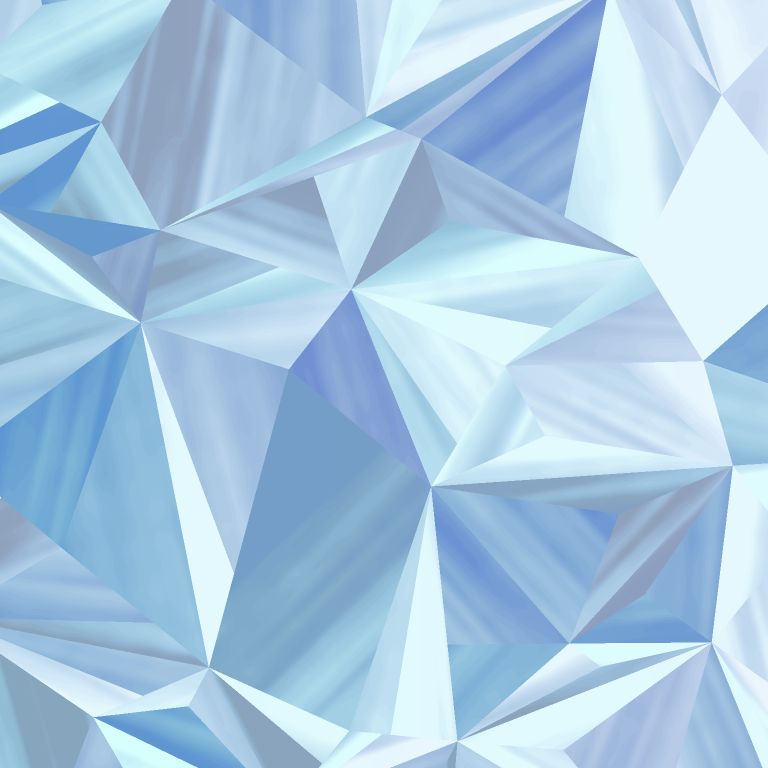
Give the GLSL for this background, as a Shadertoy shader.

```glsl
// Icy cut-crystal facets: a jittered grid is triangulated, its triangles are cut
// again into slivers and pyramids, and each facet gets its own tone, slope and
// streaks running along its longest edge, coloured by a pale blue ramp.

#define GRID 4.5       // coarse cells across the canvas
#define TURN 0.55      // rotation of the grid, radians
#define JITTER 0.76    // wander of the grid nodes, below 1
#define MIN_AREA 0.3   // doubled triangle area regarded as healthy
#define SPREAD 0.92    // tone range between facets
#define SLOPE 0.5      // tone range across one facet
#define STREAK_FREQ 6.5
#define STREAK_GAIN 0.85
#define STEPS 26.0     // faint painterly tone levels
#define SAMPLES 2      // antialiasing samples per axis

struct Facet { vec2 a, b, c, id; };

vec2 hash2(vec2 p) {
    vec3 q = fract(p.xyx * vec3(0.1031, 0.1030, 0.0973));
    q += dot(q, q.yzx + 33.33);
    return fract((q.xx + q.yz) * q.zy);
}

float noise(vec2 p) {
    vec2 i = floor(p), f = fract(p);
    f = f * f * (3.0 - 2.0 * f);
    return mix(mix(hash2(i).x, hash2(i + vec2(1, 0)).x, f.x),
               mix(hash2(i + vec2(0, 1)).x, hash2(i + vec2(1, 1)).x, f.x), f.y);
}

float cross2(vec2 a, vec2 b) { return a.x * b.y - a.y * b.x; }
float area2(vec2 a, vec2 b, vec2 c) { return cross2(b - a, c - a); }
float ramp(float t, float lo, float hi) { return clamp((t - lo) / (hi - lo), 0.0, 1.0); }
vec2 node(vec2 cell) { return cell + 0.5 + JITTER * (hash2(cell) - 0.5); }

bool inside(vec2 p, vec2 a, vec2 b, vec2 c) {
    return min(area2(a, b, p), min(area2(b, c, p), area2(c, a, p))) >= -1e-4;
}

// Cuts a triangle from one corner, or raises it to a three-sided pyramid
Facet split(Facet f, vec2 p) {
    vec2 h = hash2(f.id + 211.0), g = hash2(f.id + 347.0);
    if (g.x < 0.33) f = Facet(f.b, f.c, f.a, f.id);
    else if (g.x < 0.66) f = Facet(f.c, f.a, f.b, f.id);
    if (h.x < 0.48) {
        vec2 m = mix(f.b, f.c, mix(0.3, 0.7, h.y));
        if (area2(f.a, m, p) > 0.0) return Facet(f.a, m, f.c, f.id + 17.0);
        return Facet(f.a, f.b, m, f.id + 31.0);
    }
    if (h.x < 0.8) {
        vec2 m = mix(f.a, mix(f.b, f.c, mix(0.3, 0.7, h.y)), mix(0.45, 0.8, g.y));
        if (inside(p, f.a, f.b, m)) return Facet(f.a, f.b, m, f.id + 17.0);
        if (inside(p, f.b, f.c, m)) return Facet(f.b, f.c, m, f.id + 31.0);
        return Facet(f.c, f.a, m, f.id + 53.0);
    }
    return f;
}

// Finds the facet that covers p
Facet findFacet(vec2 p) {
    vec2 base = floor(p - 0.5);
    for (int j = -1; j <= 1; j++)
    for (int i = -1; i <= 1; i++) {
        vec2 cell = base + vec2(i, j);
        vec2 a = node(cell), b = node(cell + vec2(1, 0));
        vec2 c = node(cell + vec2(1, 1)), d = node(cell + vec2(0, 1));
        vec2 h = hash2(cell + 71.0);
        // Random diagonal when both are healthy, otherwise the better one
        float straight = min(area2(a, b, c), area2(a, c, d));
        float flipped = min(area2(b, c, d), area2(b, d, a));
        if (min(flipped, MIN_AREA) + 0.02 * h.x > min(straight, MIN_AREA) + 0.01) {
            vec2 first = a;
            a = b; b = c; c = d; d = first;
        }
        bool kite = h.y < 0.2 && min(straight, flipped) > MIN_AREA;
        Facet lower = Facet(a, b, c, cell + 100.0);
        bool inLower = inside(p, a, b, c);
        if (inLower || inside(p, a, c, d)) {
            if (kite) return lower;
            if (inLower) return split(lower, p);
            return split(Facet(a, c, d, cell + vec2(400, 700)), p);
        }
    }
    return Facet(base, base + vec2(1, 0), base + vec2(0, 1), base);
}

vec3 iceColor(float t, float greyness) {
    vec3 col = mix(vec3(0.41, 0.57, 0.82), vec3(0.52, 0.68, 0.84), ramp(t, 0.0, 0.2));
    col = mix(col, vec3(0.55, 0.64, 0.74), greyness * (1.0 - ramp(t, 0.2, 0.5)));
    col = mix(col, vec3(0.65, 0.79, 0.89), ramp(t, 0.2, 0.45));
    col = mix(col, vec3(0.76, 0.88, 0.95), ramp(t, 0.45, 0.7));
    return mix(col, vec3(0.88, 0.98, 0.995), ramp(t, 0.7, 0.92));
}

vec3 shade(Facet f, vec2 p, vec2 uv) {
    vec2 origin = f.a, edge = f.b - f.a;
    if (length(f.c - f.b) > length(edge)) { origin = f.b; edge = f.c - f.b; }
    if (length(f.a - f.c) > length(edge)) { origin = f.c; edge = f.a - f.c; }
    vec2 h = hash2(f.id + 13.0), g = hash2(f.id + 503.0), dir = normalize(edge);
    float height = max(area2(f.a, f.b, f.c) / length(edge), 0.05);
    float along = dot(p - origin, dir), across = cross2(dir, p - origin);

    // Streaks, slightly tilted against the edge
    vec2 s = vec2(0.6 * along, STREAK_FREQ * (across + 0.25 * (g.x - 0.5) * along)) + 60.0 * h;
    float streak = 0.65 * noise(s) + 0.35 * noise(s * vec2(1.5, 2.7) + 9.0) - 0.5;

    float tone = 0.55 + SPREAD * (h.x - 0.5);
    tone += SLOPE * (g.y - 0.5) * 2.0 * (clamp(across / height, -0.5, 1.0) - 0.5);
    tone += STREAK_GAIN * mix(0.3, 1.0, h.y) * streak + 0.05 * (noise(p * 8.0) - 0.5);
    tone += 0.2 * (uv.x - 0.5) - 0.2 * smoothstep(0.7, 0.0, distance(uv, vec2(0, 1)));
    tone = mix(tone, (floor(tone * STEPS) + 0.5) / STEPS, 0.6);

    // Cyan leaning to the left, lavender to the right
    float warmth = g.x - 0.5 + 0.5 * (uv.x - 0.5);
    return iceColor(tone, smoothstep(0.45, 0.75, h.y)) + warmth * vec3(0.06, -0.03, 0.0);
}

void mainImage(out vec4 fragColor, in vec2 fragCoord) {
    mat2 turn = mat2(cos(TURN), sin(TURN), -sin(TURN), cos(TURN));
    vec3 sum = vec3(0);
    for (int k = 0; k < SAMPLES * SAMPLES; k++) {
        vec2 shift = (vec2(k % SAMPLES, k / SAMPLES) + 0.5) / float(SAMPLES) - 0.5;
        vec2 uv = (fragCoord + shift) / iResolution.y;
        vec2 p = turn * uv * GRID + 20.0;
        sum += shade(findFacet(p), p, uv);
    }
    fragColor = vec4(sum / float(SAMPLES * SAMPLES), 1.0);
}
```
